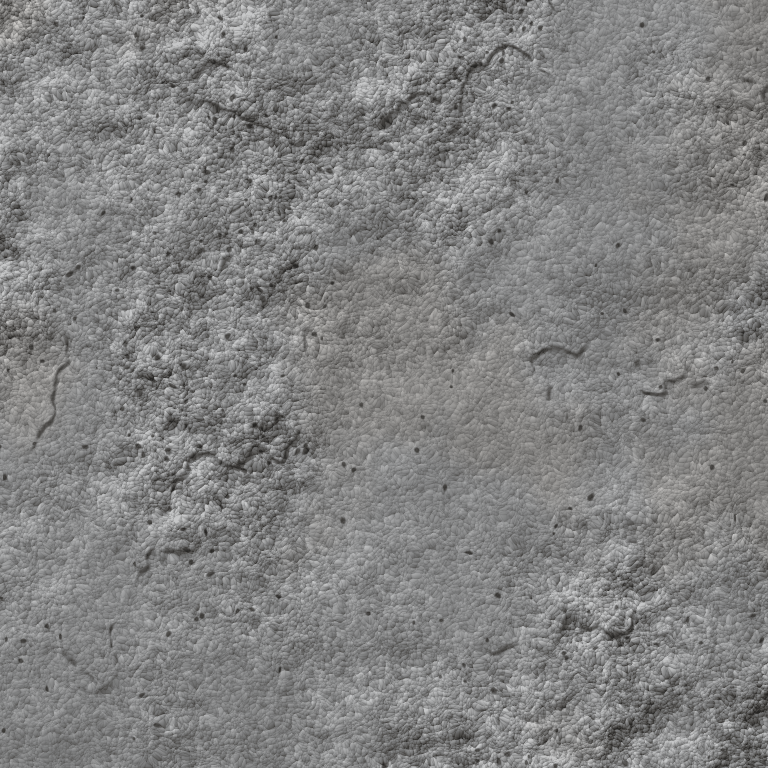
Write a Shadertoy shader that draws this texture.

```glsl
// Rough grey concrete: angular cellular grains in two sizes over a broken relief,
// lit from the upper left. Smooth trowelled patches alternate with coarse ones,
// where overhanging ledges and scattered pits cast dark shadows.

const vec2 LIGHT_DIR = vec2(-0.45, 0.89);
const vec3 WARM_SHADE = vec3(1.03, 1.0, 0.96);
const vec3 COOL_SHADE = vec3(0.995, 1.0, 1.004);
const float BASE_TONE = 0.515;

struct Cell {
    vec2 offset;    // from the cell's seed to the point
    float nearest;
    float second;
    float id;
};

vec2 hash2(vec2 p) {
    vec3 q = fract(p.xyx * vec3(0.1031, 0.1030, 0.0973));
    q += dot(q, q.yzx + 33.33);
    return fract((q.xx + q.yz) * q.zy);
}

float valueNoise(vec2 p) {
    vec2 i = floor(p);
    vec2 f = fract(p);
    f = f * f * (3.0 - 2.0 * f);
    float low = mix(hash2(i).x, hash2(i + vec2(1, 0)).x, f.x);
    float high = mix(hash2(i + vec2(0, 1)).x, hash2(i + vec2(1, 1)).x, f.x);
    return mix(low, high, f.y);
}

float layeredNoise(vec2 p) {
    float sum = 0.0;
    float weight = 0.53;
    for (int i = 0; i < 4; i++) {
        sum += weight * valueNoise(p);
        p = mat2(1.6, 1.2, -1.2, 1.6) * p + 17.3;
        weight *= 0.5;
    }
    return sum;
}

Cell findCell(vec2 p) {
    vec2 home = floor(p);
    Cell cell = Cell(vec2(0), 9.0, 9.0, 0.0);
    for (int y = -1; y <= 1; y++) {
        for (int x = -1; x <= 1; x++) {
            vec2 corner = home + vec2(x, y);
            vec2 offset = p - corner - hash2(corner);
            float d = length(offset);
            if (d < cell.nearest) {
                cell = Cell(offset, d, cell.nearest, hash2(corner + 71.7).x);
            } else {
                cell.second = min(cell.second, d);
            }
        }
    }
    return cell;
}

// Shading of tilted grains with dark joints, centred on zero
float grainShade(vec2 p) {
    Cell cell = findCell(p);
    float joint = 1.0 - smoothstep(0.0, 0.28, cell.second - cell.nearest);
    return dot(cell.offset, LIGHT_DIR) + 0.8 * (cell.id - 0.5) - 0.5 * joint + 0.15;
}

// Slope of the layered relief towards the light
float reliefShade(vec2 p, float reach) {
    return layeredNoise(p) - layeredNoise(p + LIGHT_DIR * reach);
}

float plateau(vec2 p) {
    return smoothstep(0.49, 0.53, layeredNoise(p));
}

// Shadow below the edge of a plateau that lies nearer to the light
float ledgeShadow(vec2 p, float reach) {
    return clamp(plateau(p + LIGHT_DIR * reach) - plateau(p), 0.0, 1.0);
}

float pitShadow(vec2 p, float share) {
    Cell cell = findCell(p);
    float radius = 0.22 + 0.2 * fract(cell.id * 97.0);
    return step(cell.id, share) * (1.0 - smoothstep(0.4 * radius, radius, cell.nearest));
}

vec3 concrete(vec2 p) {
    // Irregular outlines for grains and ledges
    vec2 warp = vec2(valueNoise(p * 60.0), valueNoise(p * 60.0 + 40.0)) - 0.5;
    vec2 q = p + 0.009 * warp;

    // Coarse and smooth areas, partly drawn out into upright bands
    float patches = layeredNoise(p * 5.0 + 3.0);
    float bands = valueNoise(p * vec2(9.0, 2.0) + 11.0);
    float rough = smoothstep(0.28, 0.72, 0.7 * patches + 0.3 * bands);
    float grit = mix(0.62, 1.38, rough);

    // Lit surface
    float tone = BASE_TONE;
    tone += 0.135 * grit * grainShade(q * 205.0);
    tone += 0.115 * grit * grainShade(q * 118.0 + 5.0);
    tone += 0.55 * grit * grit * reliefShade(q * 15.0, 0.2);
    tone += 0.10 * (layeredNoise(p * vec2(6.0, 3.0) + 29.0) - 0.5);

    // Ledges and pits
    float broken = smoothstep(0.50, 0.66, layeredNoise(p * 6.0 + 53.0));
    float ledge = broken * ledgeShadow(q * 9.0 + 8.0, 0.06);
    float pit = pitShadow(q * 75.0, 0.015 + 0.10 * rough * broken);
    tone *= 1.0 - 0.5 * max(ledge, pit);
    tone = clamp(tone, 0.14, 0.78);

    // Warm dust in shadows and in faint stains
    float stain = 0.4 * smoothstep(0.55, 0.72, layeredNoise(p * 4.0 + 91.0));
    float cool = smoothstep(0.2, 0.48, tone) * (1.0 - stain);
    return tone * mix(WARM_SHADE, COOL_SHADE, cool);
}

void mainImage(out vec4 fragColor, in vec2 fragCoord) {
    // Four samples per pixel smooth the grain edges
    vec3 color = vec3(0);
    for (int y = 0; y < 2; y++) {
        for (int x = 0; x < 2; x++) {
            vec2 shift = 0.5 * vec2(x, y) - 0.25;
            color += concrete((fragCoord + shift) / iResolution.y);
        }
    }
    fragColor = vec4(color / 4.0, 1.0);
}
```
